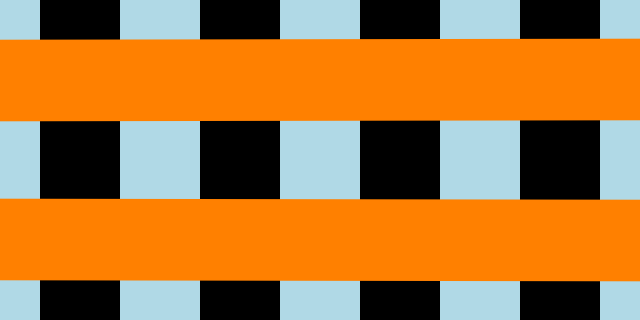
A Shadertoy shader for this pattern:

```glsl
// Orange horizontal bands, tilted very slightly, over black and pale blue vertical stripes.

const vec2  REPEATS    = vec2(4.0, 2.0);      // stripe pairs across, bands down
const float STRIPE_HALF = 0.25;               // black half width, in stripe periods
const float BAND_HALF   = 0.255;              // band half width, in band periods
const float BAND_TILT   = 0.0065;             // rise across the canvas, in band periods
const vec3  ORANGE = vec3(1.0, 0.5, 0.0);
const vec3  BLACK  = vec3(0.0);
const vec3  BLUE   = vec3(0.69, 0.85, 0.90);

// Coverage of a centred strip within one period, smoothed over one pixel
float strip(float phase, float halfWidth, float pixel) {
    float dist = abs(fract(phase) - 0.5) - halfWidth;
    return clamp(0.5 - dist / pixel, 0.0, 1.0);
}

void mainImage(out vec4 fragColor, in vec2 fragCoord) {
    vec2 uv = fragCoord / iResolution.xy;
    vec2 cell = uv * REPEATS;
    vec2 pixel = REPEATS / iResolution.xy;

    // Vertical stripes
    vec3 color = mix(BLUE, BLACK, strip(cell.x, STRIPE_HALF, pixel.x));

    // Bands lean in alternating directions: falling, then rising
    float lean = mod(floor(cell.y), 2.0) * 2.0 - 1.0;
    float bandPhase = cell.y - lean * BAND_TILT * (uv.x - 0.5);
    color = mix(color, ORANGE, strip(bandPhase, BAND_HALF, pixel.y));

    fragColor = vec4(color, 1.0);
}
```
